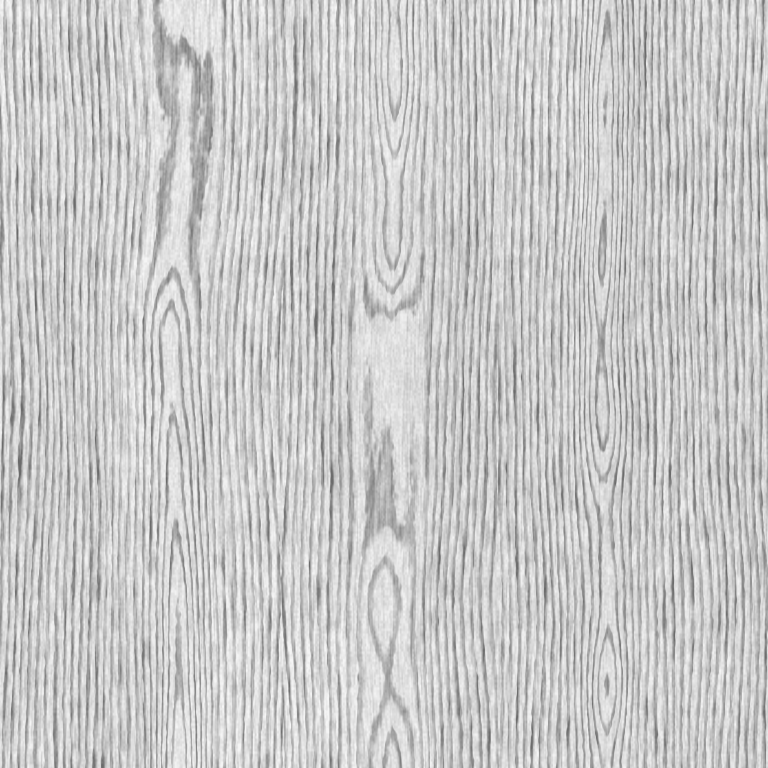
Give the GLSL for this texture, as a Shadertoy shader.

```glsl
float hash(vec2 p) {
    vec3 q = fract(vec3(p.xyx) * 0.1031);
    q += dot(q, q.yzx + 33.33);
    return fract((q.x + q.y) * q.z);
}

float noise(vec2 p) {
    vec2 cell = floor(p), f = fract(p);
    f = f * f * (3.0 - 2.0 * f);
    return mix(mix(hash(cell), hash(cell + vec2(1, 0)), f.x),
               mix(hash(cell + vec2(0, 1)), hash(cell + vec2(1, 1)), f.x), f.y);
}

// Height of the ring surface along a heart: its swings close the loops
float heartHeight(float y, float id) {
    return 6.5 * noise(vec2(y * 3.6 + 9.0, id * 17.0 + 3.0))
         + 1.8 * noise(vec2(y * 9.0, id * 11.0 + 40.0)) - 3.8;
}

void mainImage(out vec4 fragColor, in vec2 fragCoord) {
    vec2 uv = fragCoord / iResolution.xy;

    // Slow sideways drift of the grain
    vec2 grain = uv;
    grain.x += 0.022 * (noise(uv * vec2(4.0, 2.0) + 7.0) - 0.5)
             + 0.006 * (noise(uv * vec2(12.0, 5.0) + 31.0) - 0.5);

    // Nearest of three vertical hearts
    float offset = 9.0, id = 0.0;
    for (int i = 0; i < 3; i++) {
        float k = float(i);
        float d = grain.x - 0.23 - 0.28 * k
                - 0.012 * (noise(vec2(uv.y * 5.0, k * 9.0 + 2.0)) - 0.5);
        if (abs(d) < abs(offset)) { offset = d; id = k; }
    }
    float heart = exp(-offset * offset / 0.0009);

    // Growth rings: straight far away, arched and looped at the heart
    float rough = noise(vec2(grain.x * 330.0, uv.y * 110.0) + 21.0) - 0.5;
    float phase = sqrt(pow(offset * 92.0, 2.0) + 0.3)
                + heart * heartHeight(uv.y, id) + 20.0
                + 0.16 * rough
                + 0.9 * (noise(grain * vec2(24.0, 4.0) + 60.0) - 0.5)
                + 0.25 * (noise(grain * vec2(70.0, 12.0) + 15.0) - 0.5);
    float t = fract(phase);
    float ring = smoothstep(mix(0.36, 0.5, heart), 0.76, t)
               * (1.0 - smoothstep(0.84, 1.0, t));
    float strength = mix(0.65, 1.0, hash(vec2(floor(phase), id)))
                   * mix(0.6, 1.1, noise(vec2(grain.x * 150.0, uv.y * 16.0)))
                   * mix(0.75, 1.15, noise(vec2(grain.x * 380.0, uv.y * 75.0) + 5.0))
                   * mix(1.0, 1.15, heart);

    // Short dark pores, fine fibres and broad tonal bands
    float pores = smoothstep(0.5, 0.85, noise(vec2(grain.x * 400.0, uv.y * 26.0) + 13.0));
    float fibres = noise(vec2(grain.x * 450.0, uv.y * 70.0)) - 0.5;
    float specks = noise(uv * vec2(420.0, 300.0) + 50.0) - 0.5;
    float bands = noise(uv * vec2(16.0, 2.0) + 80.0) - 0.5;

    float tone = 0.888
               - 0.31 * ring * strength
               - 0.13 * pores * mix(1.0, 0.4, heart) * (0.6 + 0.6 * ring)
               + 0.11 * fibres * mix(1.0, 0.7, heart) + 0.07 * specks + 0.06 * bands;
    fragColor = vec4(vec3(clamp(tone, 0.42, 0.96)), 1.0);
}
```
